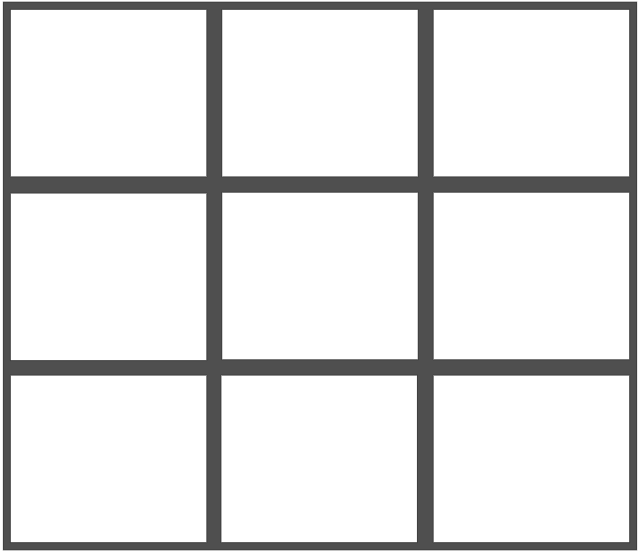
Reproduce this pattern procedurally as a WebGL 2 fragment shader.

```glsl
#version 300 es
precision highp float;
// A grey window-like lattice of 3 x 3 white panes on a white ground.
// Space is folded into cells; box distances give the panes, the outer frame
// and the thin darker outline along both. Lengths are in canvas heights.

#define GRID vec2(3.0, 3.0)
#define PITCH vec2(0.3830, 0.3313)
#define PANE_HALF vec2(0.1771, 0.1509)
#define OUTLINE 0.0020
#define NUDGE 0.0015
#define BAR_COLOR vec3(0.31)
#define OUTLINE_COLOR vec3(0.25)
#define PAPER_COLOR vec3(1.0)

uniform vec2 u_resolution;
out vec4 fragColor;

// Signed distance to an axis-aligned box, negative inside
float boxDistance(vec2 p, vec2 halfSize) {
    vec2 d = abs(p) - halfSize;
    return length(max(d, 0.0)) + min(max(d.x, d.y), 0.0);
}

// Coverage of the region where the distance is negative
float coverage(float d, float pixel) {
    return clamp(0.5 - d / pixel, 0.0, 1.0);
}

// Small misalignment: left pane of the middle row, middle pane of the bottom row
vec2 paneOffset(vec2 cell) {
    float lowered = float(cell == vec2(0.0, 1.0));
    float pushedLeft = float(cell == vec2(1.0, 0.0));
    return -NUDGE * vec2(pushedLeft, lowered);
}

void main() {
    float pixel = 1.0 / u_resolution.y;
    vec2 p = (gl_FragCoord.xy - 0.5 * u_resolution) * pixel;

    // Cell index from the lower left, and position about the cell centre
    vec2 gridPos = p / PITCH + 0.5 * GRID;
    vec2 cell = clamp(floor(gridPos), vec2(0.0), GRID - 1.0);
    vec2 local = (gridPos - cell - 0.5) * PITCH;

    float frame = boxDistance(p, 0.5 * GRID * PITCH);
    float pane = boxDistance(local - paneOffset(cell), PANE_HALF);

    // Bars fill the frame outside the panes, with a dark line at each edge
    float bars = max(frame, -pane);
    float core = coverage(bars + OUTLINE, pixel);
    vec3 barColor = mix(OUTLINE_COLOR, BAR_COLOR, core);
    vec3 color = mix(PAPER_COLOR, barColor, coverage(bars, pixel));

    fragColor = vec4(color, 1.0);
}
```
